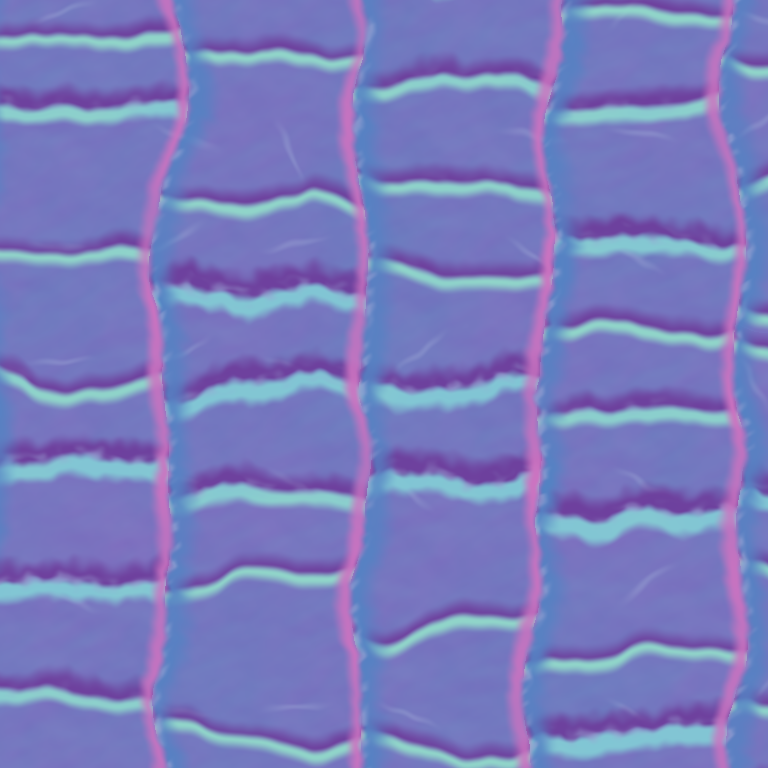
Reproduce this texture map procedurally as a three.js fragment shader.

```glsl
// Tangent-space normal map of rough stone blocks stacked in uneven columns
varying vec2 vUv;

const vec3 FLAT_FACE  = vec3(0.460, 0.465, 0.750);
const vec3 FACE_DOWN  = vec3(0.425, 0.225, 0.600);
const vec3 FACE_UP    = vec3(0.510, 0.790, 0.835);
const vec3 THIN_UP    = vec3(0.570, 0.850, 0.790);
const vec3 FACE_RIGHT = vec3(0.800, 0.450, 0.755);
const vec3 FACE_LEFT  = vec3(0.330, 0.510, 0.765);
const vec3 CHIP       = vec3(0.600, 0.640, 0.830);

const float COLUMN_WIDTH = 0.247;
const float FIRST_SEAM = 0.215;
const float ROW_HEIGHT = 0.137;

vec2 hash2(vec2 p) {
  p = vec2(dot(p, vec2(127.1, 311.7)), dot(p, vec2(269.5, 183.3)));
  return fract(sin(p) * 43758.545);
}

float gradDot(vec2 cell, vec2 f, vec2 corner) {
  return dot(hash2(cell + corner) * 2.0 - 1.0, f - corner);
}

// Gradient noise, roughly -0.6 to 0.6
float noise(vec2 p) {
  vec2 i = floor(p), f = fract(p);
  vec2 u = f * f * f * (f * (f * 6.0 - 15.0) + 10.0);
  return mix(
    mix(gradDot(i, f, vec2(0.0, 0.0)), gradDot(i, f, vec2(1.0, 0.0)), u.x),
    mix(gradDot(i, f, vec2(0.0, 1.0)), gradDot(i, f, vec2(1.0, 1.0)), u.x), u.y);
}

float band(float d, float lo, float hi, float softLo, float softHi) {
  return smoothstep(lo - softLo, lo + softLo, d)
       * (1.0 - smoothstep(hi - softHi, hi + softHi, d));
}

// Wandering offset of a seam along its length
float wander(float t, float id, float bend) {
  return 0.055 * noise(vec2(t * 4.0, id * 3.7 + 0.4))
       + bend * noise(vec2(t * 11.0, id * 5.3 + 8.4))
       + 0.3 * bend * noise(vec2(t * 29.0, id * 2.9 + 2.6));
}

// Stone relief
float relief(vec2 p) {
  vec2 q = vec2(p.x + 0.5 * p.y, p.y - 0.4 * p.x);
  return noise(q * vec2(9.0, 14.0)) + 0.5 * noise(q * vec2(22.0, 36.0) + 7.0)
       + 0.08 * noise(q * vec2(50.0, 75.0) + 19.0);
}

// Sparse straight scratches, one candidate per cell
float scratches(vec2 p, float size) {
  vec2 cell = floor(p / size);
  vec2 rnd = hash2(cell + 31.0);
  vec2 q = fract(p / size) - 0.5 - (rnd - 0.5) * 0.3;
  float angle = mix(-1.2, 0.9, rnd.y);
  vec2 dir = vec2(cos(angle), sin(angle));
  float along = dot(q, dir);
  float across = dot(q, vec2(-dir.y, dir.x)) + 0.06 * noise(p * 30.0);
  return step(0.5, rnd.x) * (1.0 - smoothstep(0.0, 0.045, abs(across)))
       * (1.0 - smoothstep(0.05, 0.36, abs(along)));
}

// Signed distance right of the nearest upright seam, and the column number
vec2 uprightSeam(vec2 p) {
  float nearest = 10.0, column = -2.0;
  for (int i = -2; i < 5; i++) {
    float id = float(i);
    float d = p.x - FIRST_SEAM - COLUMN_WIDTH * id - wander(p.y, id + 11.0, 0.014);
    column += step(0.0, d);
    if (abs(d) < abs(nearest)) nearest = d;
  }
  return vec2(nearest, column);
}

// Signed distance above the nearest level seam, and its roughness
vec2 levelSeam(vec2 p, float column) {
  vec2 nearest = vec2(10.0, 0.0);
  for (int j = -1; j < 9; j++) {
    vec2 id = vec2(column, float(j));
    vec2 rnd = hash2(id + 4.0);
    float shift = hash2(vec2(column, 57.0)).x + 0.65 * (rnd.x - 0.5);
    float d = p.y - ROW_HEIGHT * (id.y + shift) - wander(p.x, id.y + column * 9.0, 0.028);
    if (abs(d) < abs(nearest.x)) nearest = vec2(d, rnd.y);
  }
  return nearest;
}

vec3 stoneFace(vec2 p) {
  float e = 0.008, h = relief(p);
  vec2 slope = vec2(relief(p + vec2(e, 0.0)) - h, relief(p + vec2(0.0, e)) - h);
  vec3 color = FLAT_FACE - vec3(slope * 0.075, 0.02 * (slope.x + slope.y));
  color += vec3(0.05, -0.03, 0.0) * noise(p * 5.0 + 2.0);
  return mix(color, CHIP, 0.4 * scratches(p, 0.15));
}

vec3 addLevelSeam(vec3 color, vec2 p, vec2 seam) {
  float rough = smoothstep(0.3, 0.95, seam.y + 0.4 * noise(p * 9.0));
  float jag = noise(p * vec2(50.0, 38.0));
  float d = seam.x + jag * mix(0.003, 0.013, rough);
  float width = mix(0.95, 1.75, rough) * (1.0 + 0.5 * noise(p * 11.0));
  color = mix(color, FACE_DOWN, 0.88 * band(d, 0.002, 0.016 * width, 0.006, 0.012));
  color = mix(color, mix(THIN_UP, FACE_UP, rough),
              0.95 * band(seam.x + jag * 0.007 * rough, -0.0125 * width, 0.002, 0.008, 0.006));
  float chips = smoothstep(-0.1, 0.4, noise(p * vec2(42.0, 55.0) + 3.0));
  return mix(color, CHIP, 0.6 * rough * chips * band(d, -0.004, 0.012, 0.007, 0.008));
}

vec3 addUprightSeam(vec3 color, vec2 p, float seam) {
  float jag = noise(vec2(p.x * 28.0, p.y * 60.0 + p.x * 25.0));
  float d = seam + jag * 0.008;
  float width = 1.0 + 0.9 * noise(p * 8.0 + 5.0);
  float strength = 0.84 + 0.35 * noise(p * 9.0 + 9.0);
  color = mix(color, FACE_LEFT, strength * band(d, 0.003, 0.026 * width, 0.006, 0.016));
  color = mix(color, FACE_RIGHT, strength * band(seam + jag * 0.004, -0.015 * width, 0.0, 0.009, 0.006));
  float ticks = smoothstep(-0.1, 0.35, noise(vec2(p.x * 22.0, p.y * 62.0 - p.x * 35.0)));
  return mix(color, CHIP, 0.7 * ticks * band(d, 0.001, 0.009, 0.006, 0.006));
}

void main() {
  vec2 upright = uprightSeam(vUv);
  vec3 color = stoneFace(vUv);
  color = addLevelSeam(color, vUv, levelSeam(vUv, upright.y));
  color = addUprightSeam(color, vUv, upright.x);
  gl_FragColor = vec4(color, 1.0);
}
```
